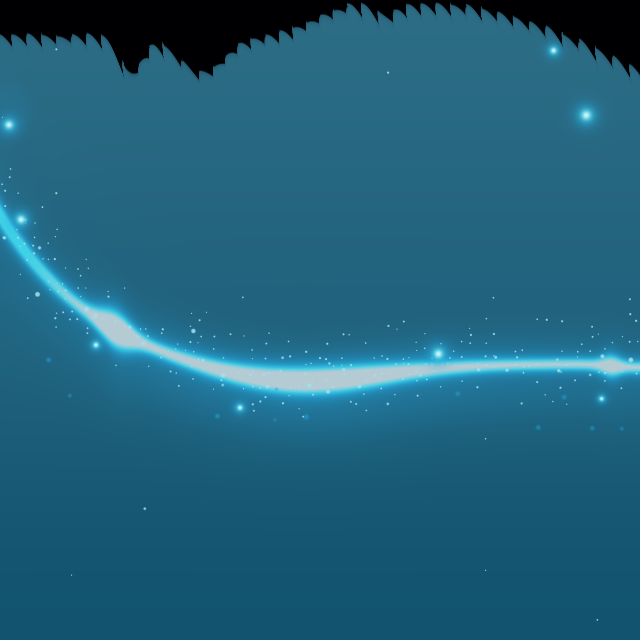
Write a WebGL 2 fragment shader that draws this background.

```glsl
#version 300 es
precision highp float;
// Draws a glowing ribbon with sparkles on deep teal, under a jagged black canopy.
uniform vec2 u_resolution;
out vec4 outColor;

const vec3 TOP = vec3(0.172, 0.425, 0.522);
const vec3 MIDDLE = vec3(0.130, 0.383, 0.488);
const vec3 BOTTOM = vec3(0.070, 0.330, 0.440);
const vec3 DEEP_GLOW = vec3(0.135, 0.510, 0.670);
const vec3 BLUE_GLOW = vec3(0.130, 0.630, 0.840);
const vec3 CYAN = vec3(0.250, 0.830, 0.910);
const vec3 CORE = vec3(0.710, 0.795, 0.830);
const vec3 SPARK = vec3(0.640, 0.870, 0.920);
const vec3 CANOPY = vec3(0.0, 0.0, 0.006);

// Flares: centre and size
const vec3 FLARES[8] = vec3[8](
  vec3(0.014, 0.805, 0.009), vec3(0.033, 0.657, 0.009),
  vec3(0.865, 0.921, 0.007), vec3(0.916, 0.820, 0.011),
  vec3(0.685, 0.447, 0.010), vec3(0.375, 0.363, 0.006),
  vec3(0.150, 0.461, 0.006), vec3(0.940, 0.377, 0.005));

float hash(vec2 p) {
  vec3 q = fract(vec3(p.xyx) * 0.1031);
  q += dot(q, q.yzx + 33.33);
  return fract((q.x + q.y) * q.z);
}

float bell(float x, float width) {
  float t = x / width;
  return exp(-t * t);
}

// Ribbon centre line, and signed distance to it (positive above)
float ribbonHeight(float x) {
  return 0.431 + 0.233 * exp(-6.9 * x - 4.0 * x * x)
    - 0.03 * bell(x - 0.45, 0.2) - 0.005 * smoothstep(0.9, 1.0, x);
}

float ribbonDistance(vec2 p) {
  float slope = (ribbonHeight(p.x + 0.002) - ribbonHeight(p.x - 0.002)) / 0.004;
  return (p.y - ribbonHeight(p.x)) / sqrt(1.0 + slope * slope);
}

float ribbonWidth(float x) {
  return 0.004 + 0.015 * bell(x - 0.182, 0.032)
    + 0.012 * bell(x - 0.49, 0.17) + 0.007 * bell(x - 0.955, 0.018);
}

// Depth of the canopy below the top edge
float canopyDepth(float x) {
  float hills = 0.060 - 0.048 * smoothstep(0.41, 0.56, x)
    + 0.055 * bell(x - 0.205, 0.026) + 0.056 * bell(x - 0.315, 0.05)
    + 0.016 * bell(x - 0.603, 0.022);
  return hills + 0.105 * pow(max(x - 0.7, 0.0) / 0.3, 1.6);
}

// Leaning teeth of varied size
float teeth(vec2 p, float count) {
  float u = (p.x + 0.25 * p.y) * count;
  float cell = floor(u);
  float f = u - cell;
  float rise = min(f / 0.78, (1.0 - f) / 0.22);
  return (rise * rise - 0.4) * mix(0.009, 0.024, hash(vec2(cell, 4.0)));
}

// Scattered dots, denser near a line parallel to the ribbon
float sparkles(vec2 p, float cells, float radius, float density, float spread, float shift, float blur) {
  vec2 id = floor(p * cells);
  vec2 jitter = vec2(hash(id + 3.7), hash(id + 19.1));
  vec2 centre = (id + mix(vec2(0.25), vec2(0.75), jitter)) / cells;
  float chance = density * bell(ribbonDistance(centre) - shift, spread);
  float r = radius * mix(0.45, 1.0, hash(id + 41.3));
  float dot = 1.0 - smoothstep(r - blur, r + blur, length(p - centre));
  return dot * step(hash(id + 67.9), chance);
}

vec3 addFlare(vec3 color, vec2 p, vec3 flare) {
  float d = length(p - flare.xy);
  color = mix(color, BLUE_GLOW, 0.6 * bell(d, flare.z * 1.9));
  color = mix(color, CYAN, 0.8 * bell(d, flare.z));
  return mix(color, vec3(0.80, 0.96, 0.98), bell(d, flare.z * 0.55));
}

vec3 addRibbon(vec3 color, vec2 p, float pixel) {
  float d = ribbonDistance(p);
  float w = ribbonWidth(p.x);
  float outside = max(abs(d) - w, 0.0);
  float body = smoothstep(0.02, 0.3, p.x);
  float reach = 0.65 + 18.0 * w;
  float wide = d < 0.0 ? 0.066 : 0.036;
  float fade = mix(0.3, 0.72, body) * mix(1.0, 0.65, smoothstep(0.65, 1.0, p.x));
  color = mix(color, DEEP_GLOW, 0.11 * bell(d + 0.02, 0.12));
  color = mix(color, DEEP_GLOW, fade * bell(outside, wide));
  color = mix(color, BLUE_GLOW, 0.85 * bell(outside, 0.017 * reach));
  color = mix(color, CYAN, 0.95 * bell(outside, 0.0075 * reach));
  float soft = 0.003 + pixel;
  float core = 1.0 - smoothstep(w - soft, w + soft, abs(d));
  return mix(color, CORE, core * smoothstep(0.03, 0.15, p.x));
}

void main() {
  vec2 p = gl_FragCoord.xy / u_resolution;
  float pixel = 1.0 / min(u_resolution.x, u_resolution.y);

  // Water gradient and a faint disc at the left
  vec3 color = mix(BOTTOM, MIDDLE, smoothstep(0.0, 0.55, p.y));
  color = mix(color, TOP, smoothstep(0.5, 1.0, p.y));
  float disc = length(p - vec2(0.005, 0.825));
  color = mix(color, DEEP_GLOW, 0.2 * (1.0 - smoothstep(0.03, 0.058, disc)));

  // Ribbon, then sparkles from dim to bright
  color = addRibbon(color, p, pixel);
  color = mix(color, BLUE_GLOW, 0.6 * sparkles(p, 22.0, 0.004, 0.22, 0.035, -0.07, 0.003));
  color = mix(color, SPARK, 0.9 * sparkles(p, 85.0, 0.0017, 0.36, 0.05, 0.012, pixel * 0.7));
  color = mix(color, SPARK, 0.9 * sparkles(p + 0.37 / 40.0 * 0.0, 42.0, 0.0037, 0.3, 0.027, 0.0, pixel));
  for (int i = 0; i < 8; i++) color = addFlare(color, p, FLARES[i]);

  // Canopy with a thin shade along its edge
  float gap = 1.0 - p.y - canopyDepth(p.x) - teeth(p, 43.0);
  color *= 1.0 - 0.25 * exp(-max(gap, 0.0) / 0.004);
  color = mix(CANOPY, color, smoothstep(-pixel, pixel * 1.5, gap));
  outColor = vec4(color, 1.0);
}
```
